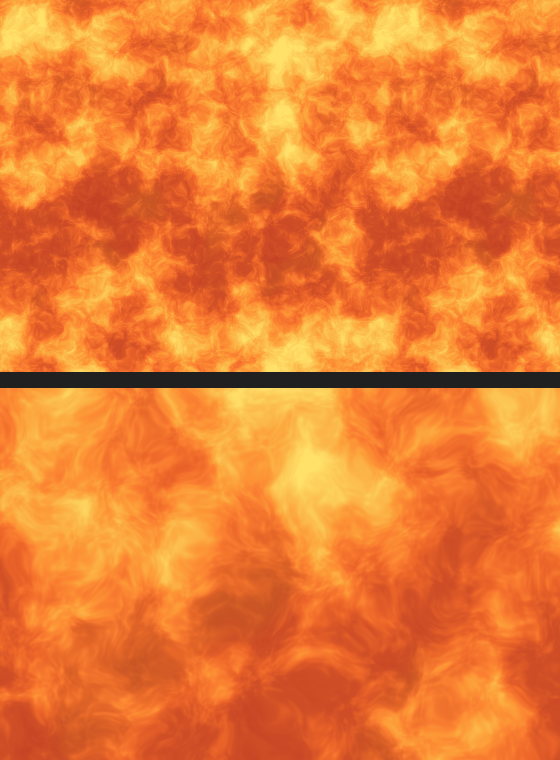
Top, the full canvas; bottom, a detail of the centre.
Give the GLSL for this texture, as a WebGL 1 fragment shader.

```glsl
precision highp float;
uniform vec2 u_resolution;

#define BASE_CELLS 6.0
#define OCTAVES 6
#define OCTAVE_GAIN 0.66
#define CONTRAST 2.5
#define BILLOW 1.2
#define WARP 0.026
#define BAND_HEIGHT 0.37
#define BAND_WIDTH 0.16
#define BAND_DEPTH 1.1
#define SMOKE 0.3

const float TAU = 6.2831853;

vec2 gradientAt(vec2 cell, float period) {
  cell.x = mod(cell.x, period);
  float angle = TAU * fract(sin(dot(cell, vec2(127.1, 311.7)) + period) * 43758.545);
  return vec2(cos(angle), sin(angle));
}

// Gradient noise that repeats in x after "period" cells
float gradientNoise(vec2 p, float period) {
  vec2 i = floor(p);
  vec2 f = p - i;
  vec2 w = f * f * f * (f * (f * 6.0 - 15.0) + 10.0);
  vec2 e = vec2(1.0, 0.0);
  float a = dot(gradientAt(i, period), f);
  float b = dot(gradientAt(i + e.xy, period), f - e.xy);
  float c = dot(gradientAt(i + e.yx, period), f - e.yx);
  float d = dot(gradientAt(i + e.xx, period), f - e.xx);
  return mix(mix(a, b, w.x), mix(c, d, w.x), w.y);
}

// x: smooth fractal sum, y: billows with dark creases, centred on zero
vec2 fractalClouds(vec2 p) {
  vec2 sum = vec2(0.0);
  float amplitude = 1.0;
  float cells = BASE_CELLS;
  vec2 offset = vec2(0.0);
  for (int k = 0; k < OCTAVES; k++) {
    float n = gradientNoise(p * cells + offset, cells);
    sum += amplitude * vec2(n, abs(n) - 0.165);
    amplitude *= OCTAVE_GAIN;
    cells *= 2.0;
    offset += vec2(3.37, 5.71);
  }
  return sum;
}

// Soft elliptical spot, repeated with the tile
float softSpot(vec2 p, vec2 centre, vec2 size) {
  vec2 d = p - centre;
  d.x = fract(d.x + 0.5) - 0.5;
  d /= size;
  return exp(-dot(d, d));
}

// Broad layout: dark band, warm side, hot core and smoky pits
float broadHeat(vec2 p) {
  float band = (p.y - BAND_HEIGHT) / BAND_WIDTH;
  float heat = 0.32 - BAND_DEPTH * exp(-band * band);
  heat += 0.15 * cos(TAU * (p.x - 0.8));
  heat += 1.7 * softSpot(p, vec2(0.8, 0.83), vec2(0.14, 0.06));
  heat += 0.8 * softSpot(p, vec2(0.85, 0.03), vec2(0.1, 0.06));
  heat -= 0.9 * softSpot(p, vec2(0.32, 0.45), vec2(0.11, 0.08));
  heat -= 0.7 * softSpot(p, vec2(0.55, 0.27), vec2(0.11, 0.08));
  return heat;
}

float ramp(float low, float high, float x) {
  return clamp((x - low) / (high - low), 0.0, 1.0);
}

// Heat in standard deviations to fire colour
vec3 fireColour(float heat) {
  vec3 ember = vec3(0.77, 0.26, 0.14);
  vec3 rust = vec3(0.82, 0.31, 0.15);
  vec3 redOrange = vec3(0.93, 0.40, 0.16);
  vec3 orange = vec3(0.98, 0.49, 0.19);
  vec3 amber = vec3(0.99, 0.58, 0.21);
  vec3 gold = vec3(0.99, 0.68, 0.26);
  vec3 yellow = vec3(0.99, 0.80, 0.35);
  vec3 paleYellow = vec3(1.0, 0.88, 0.41);
  vec3 c = mix(ember, rust, ramp(-2.3, -1.3, heat));
  c = mix(c, redOrange, ramp(-1.3, -0.55, heat));
  c = mix(c, orange, ramp(-0.55, 0.0, heat));
  c = mix(c, amber, ramp(0.0, 0.48, heat));
  c = mix(c, gold, ramp(0.48, 1.02, heat));
  c = mix(c, yellow, ramp(1.02, 1.82, heat));
  return mix(c, paleYellow, ramp(1.82, 2.6, heat));
}

void main() {
  vec2 p = gl_FragCoord.xy / u_resolution.y;

  // Ruffle the domain for wispy edges
  vec2 ruffle = vec2(gradientNoise(p * 13.0, 13.0), gradientNoise(p * 13.0 + 31.5, 13.0));
  ruffle += 0.5 * vec2(gradientNoise(p * 31.0, 31.0), gradientNoise(p * 31.0 + 57.5, 31.0));
  vec2 q = p + WARP * ruffle;

  vec2 clouds = fractalClouds(q);
  float heat = broadHeat(q) + CONTRAST * clouds.x + BILLOW * clouds.y;
  vec3 colour = fireColour(heat);

  // Faint olive smoke over the cooler parts
  float smoke = smoothstep(0.05, 0.4, gradientNoise(q * 7.0 + 13.3, 7.0));
  smoke *= SMOKE * (1.0 - smoothstep(-1.2, 0.3, heat));
  gl_FragColor = vec4(mix(colour, vec3(0.74, 0.40, 0.13), smoke), 1.0);
}
```
